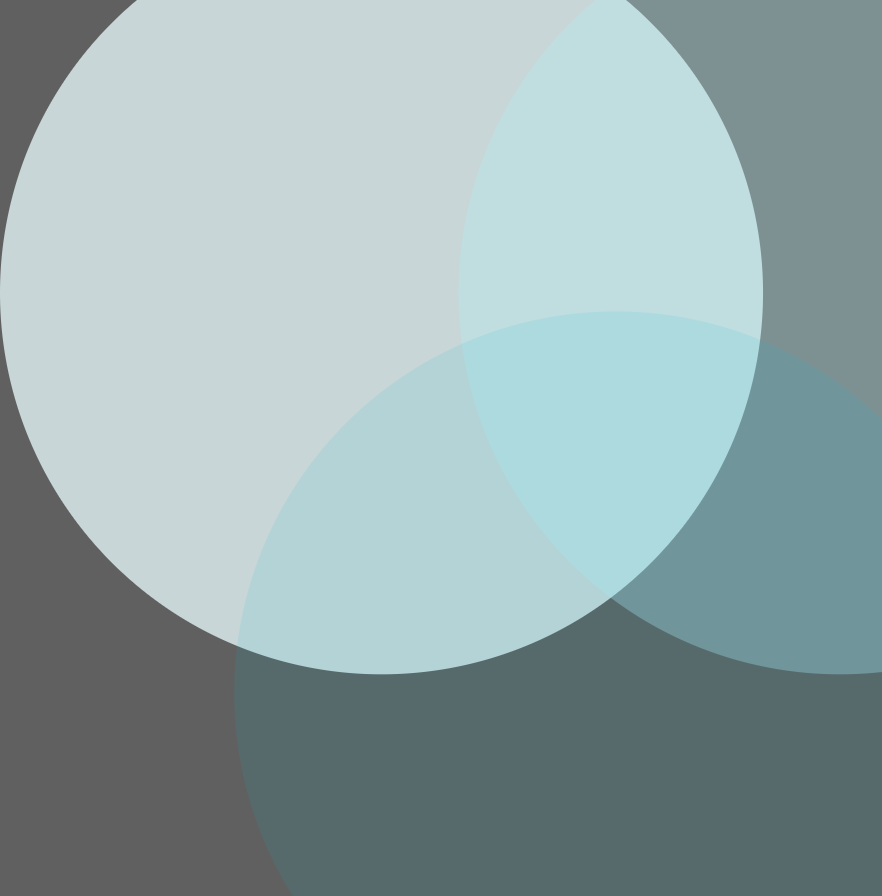
A Shadertoy shader for this background:

```glsl
// Three equal translucent discs overlapping on a flat grey ground.
// Each disc is an antialiased circle distance, alpha-blended in order,
// so the paler and deeper lens shapes arise from the overlaps.

const vec3 GROUND    = vec3(0.376);
const vec3 PALE_MIST = vec3(0.784, 0.839, 0.843);
const vec3 ICE_CYAN  = vec3(0.698, 0.922, 0.949);
const vec3 DEEP_CYAN = vec3(0.0, 0.737, 0.831);

const float RADIUS = 0.4258;

// Signed distance to a circle, negative inside
float circleDistance(vec2 p, vec2 center, float radius) {
    return length(p - center) - radius;
}

// Coverage of a shape, softened over one pixel
float coverage(float dist, float pixel) {
    return clamp(0.5 - dist / pixel, 0.0, 1.0);
}

// Lay one translucent disc over the colour beneath it
vec3 layDisc(vec3 base, vec2 p, vec2 center, vec3 tint, float opacity, float pixel) {
    float mask = coverage(circleDistance(p, center, RADIUS), pixel);
    return mix(base, tint, opacity * mask);
}

void mainImage(out vec4 fragColor, in vec2 fragCoord) {
    // Coordinates in units of the canvas height
    float pixel = 1.0 / iResolution.y;
    vec2 p = fragCoord * pixel;

    // Back to front: pale disc, icy disc, deep cyan disc
    vec3 color = GROUND;
    color = layDisc(color, p, vec2(0.4258, 0.6732), PALE_MIST, 1.0, pixel);
    color = layDisc(color, p, vec2(0.9375, 0.6732), ICE_CYAN, 0.35, pixel);
    color = layDisc(color, p, vec2(0.6872, 0.2266), DEEP_CYAN, 0.1, pixel);

    fragColor = vec4(color, 1.0);
}
```
